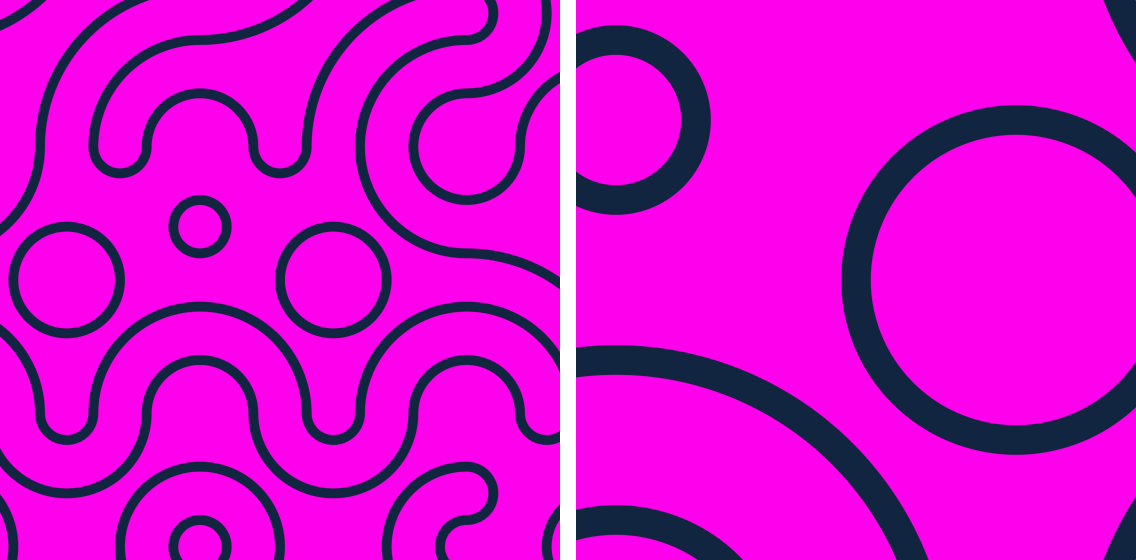
Left: the whole. Right: its middle third, enlarged.
A Shadertoy shader for this pattern:

```glsl
// Winding dark outlines and rings on magenta, drawn as a Truchet tiling.
// Every tile edge is crossed at 2, 4, 6 and 8 tenths of its length, so three
// arc layouts, each in four turns, join smoothly wherever they meet.

const vec3 FIELD_COLOR = vec3(1.0, 0.0, 0.93);
const vec3 LINE_COLOR = vec3(0.065, 0.14, 0.25);
const float TILES_ACROSS = 2.1;               // tiles per canvas height
const vec2 GRID_OFFSET = vec2(0.25, 0.45);    // shift of the grid, in tiles
const float TILE_SIZE = 10.0;                 // local units per tile side
const float HALF_TILE = 0.5 * TILE_SIZE;
const float LINE_HALF_WIDTH = 0.185;          // local units
const float RING_STEP = 2.0;                  // gap between nested arcs
const vec2 SCATTER_STEP = vec2(0.211, 0.347); // spreads the layouts evenly
const float SCATTER_START = 0.05;
const float TURN_RATE = 1.6;

// Distance to the nearest of the nested rings with radii first..last.
float nestedRings(vec2 p, float first, float last) {
    float d = length(p);
    float nearest = first + RING_STEP * round((d - first) / RING_STEP);
    return abs(d - clamp(nearest, first, last));
}

// Two nested half rings on the middle of each edge.
float edgeArches(vec2 p) {
    vec2 q = abs(p);
    q = q.x > q.y ? q : q.yx;
    return nestedRings(q - vec2(HALF_TILE, 0.0), 1.0, 3.0);
}

// Arcs on three corners, two bumps beside the fourth, a ring in the centre.
float cornerBends(vec2 p) {
    float arcs = nestedRings(HALF_TILE - abs(p), 2.0, 4.0);
    if (max(p.x, p.y) < 0.0) {
        vec2 q = p.x < p.y ? p.yx : p;
        arcs = nestedRings(q - vec2(-2.0, -HALF_TILE), 1.0, 1.0);
    }
    return min(arcs, nestedRings(p, 2.0, 2.0));
}

// Three wide arcs on two opposite corners, one small arc on the others.
float diagonalSweeps(vec2 p) {
    vec2 q = p.x < p.y ? p.yx : p;
    float wide = nestedRings(q - vec2(HALF_TILE, -HALF_TILE), 2.0, 6.0);
    float small = nestedRings(HALF_TILE - abs(p), 2.0, 2.0);
    return min(wide, small);
}

// Picks layout and turn of a tile, then measures the distance to its arcs.
float tileDistance(vec2 p, vec2 cell) {
    float pick = fract(SCATTER_START + dot(cell, SCATTER_STEP));
    int turns = int(4.0 * fract(TURN_RATE * pick));
    for (int i = 0; i < turns; i++) p = vec2(p.y, -p.x);

    if (pick < 1.0 / 3.0) return edgeArches(p);
    if (pick < 2.0 / 3.0) return cornerBends(p);
    return diagonalSweeps(p);
}

void mainImage(out vec4 fragColor, in vec2 fragCoord) {
    vec2 grid = fragCoord / iResolution.y * TILES_ACROSS + GRID_OFFSET;
    vec2 local = (fract(grid) - 0.5) * TILE_SIZE;
    float d = tileDistance(local, floor(grid)) - LINE_HALF_WIDTH;

    // Blend over about one pixel for smooth edges.
    float pixel = TILE_SIZE * TILES_ACROSS / iResolution.y;
    float line = 1.0 - smoothstep(-0.75 * pixel, 0.75 * pixel, d);
    fragColor = vec4(mix(FIELD_COLOR, LINE_COLOR, line), 1.0);
}
```
